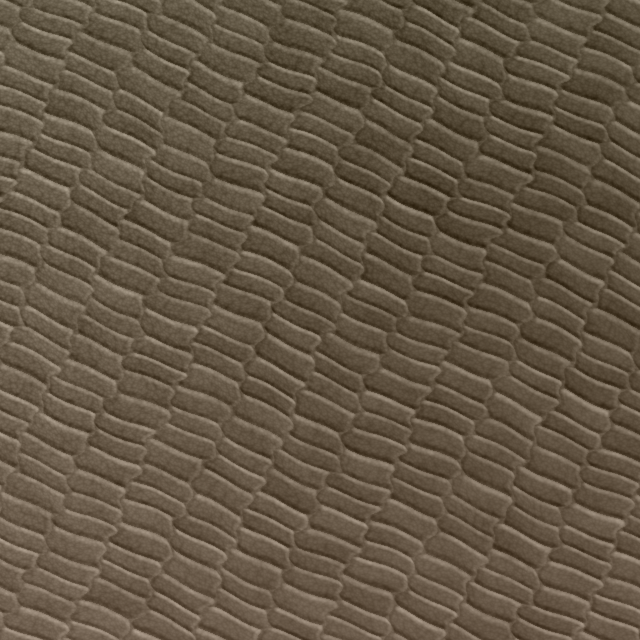
This texture is drawn by a Shadertoy shader. Its source:

```glsl
vec2 hash22(vec2 p) {
    vec3 q = fract(vec3(p.xyx) * vec3(0.1031, 0.1030, 0.0973));
    q += dot(q, q.yzx + 33.33);
    return fract((q.xx + q.yz) * q.zy);
}

// Distance to the nearest scattered point, centred on zero
float cellular(vec2 p) {
    vec2 id = floor(p), f = fract(p);
    float nearest = 2.0;
    for (int y = -1; y <= 1; y++)
        for (int x = -1; x <= 1; x++) {
            vec2 o = vec2(x, y);
            nearest = min(nearest, length(o + hash22(id + o) - f));
        }
    return nearest - 0.48;
}

void mainImage(out vec4 fragColor, in vec2 fragCoord) {
    vec2 uv = fragCoord / iResolution.xy;

    // Tilted weave axes, gently bent
    float tilt = 0.42;
    vec2 q = vec2(dot(uv, vec2(cos(tilt), -sin(tilt))),
                  dot(uv, vec2(sin(tilt), cos(tilt))));
    q += 0.004 * sin(q.yx * vec2(23.0, 17.0) + vec2(0.5, 2.0));
    q += 0.0016 * sin(q.yx * vec2(79.0, 61.0) + q * 31.0);

    // Staggered columns with uneven rows and zigzag seams
    vec2 size = vec2(0.091, 0.0335);
    vec2 grid = q / size;
    grid.x += 0.04 * sin(grid.y * 6.28) + 0.05 * sin(grid.y * 2.3 + grid.x);
    float column = floor(grid.x);
    grid.y += 0.5 * mod(column, 2.0) + 0.25 * hash22(vec2(column, 7.0)).x;
    grid.y += 0.12 * sin(grid.y * 1.7 + column * 2.3);
    vec2 cell = floor(grid);
    vec2 variation = hash22(cell + 40.0);

    // Rounded pad
    vec2 p = (fract(grid) - 0.5) * size;
    float radius = 0.009;
    vec2 corner = abs(p) - size * 0.5 + radius;
    float d = length(max(corner, 0.0)) + min(max(corner.x, corner.y), 0.0) - radius;
    float inside = 1.0 - smoothstep(-0.0025, 0.0015, d);

    // Raised rim: lit along the top, shaded along the bottom
    vec2 normal = normalize(sign(p) * max(corner, 0.0001));
    float light = dot(normal, vec2(0.35, 0.94));
    float rim = smoothstep(-0.0095, -0.003, d) * inside;
    float wear = 0.75 + 0.4 * variation.x + 0.5 * cellular(q * vec2(38.0, 60.0));
    float tone = rim * wear * (light > 0.0 ? 0.17 : 0.10) * light;
    tone += inside * (1.2 * p.y + 0.035 * (variation.y - 0.5) - 0.012);

    // Leathery grain, coarser toward the upper left
    float rough = 0.7 + 0.5 * smoothstep(0.9, -0.5, uv.x - uv.y + 0.3);
    tone -= rough * 0.075 * cellular(q * vec2(95.0, 130.0));
    tone -= rough * 0.065 * cellular(q * vec2(190.0, 230.0) + 17.0);
    tone += 0.012 * sin(q.x * 43.0 + 3.0 * sin(q.y * 29.0));

    // Broad light falloff and warm drift down the cloth
    tone += 0.10 * (length(uv - vec2(0.8, 0.7)) - 0.48);
    vec3 color = vec3(0.383, 0.332, 0.264) + tone;
    color += vec3(0.024, 0.0, 0.008) * (0.5 - uv.y);
    fragColor = vec4(clamp(color, 0.0, 1.0), 1.0);
}
```
